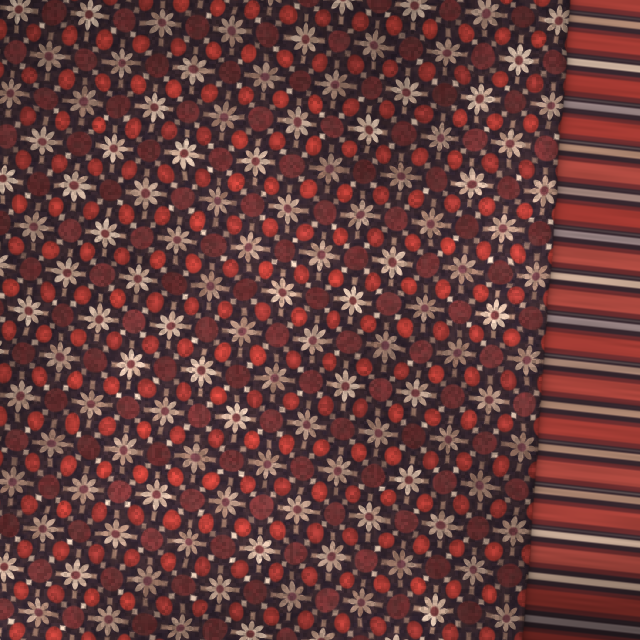
This pattern is drawn by a WebGL 2 fragment shader. Its source:

```glsl
#version 300 es
precision highp float;
// Worn woven cloth: a tilted, centred lattice of pale eight-petal flowers and
// maroon discs, with red buds and small square dots between them, beside a
// striped border. Each motif varies by hash; noise adds knots and wear.
uniform vec2 u_resolution;
out vec4 fragColor;

// Lattice, in canvas units with y running down
const mat2 LATTICE = mat2(0.1117, 0.0112, -0.0117, 0.1333);
const vec2 LATTICE_ORIGIN = vec2(0.190, 0.0977);
const vec2 CELL_SIZE = vec2(0.1123, 0.1338);
const float SOFT = 0.0020;
const float WOBBLE = 0.0065;
const float KNOTS = 190.0;

// Motif sizes
const float PETAL_RADIUS = 0.0235;
const float HEART_RADIUS = 0.0065;
const float DISC_RADIUS = 0.0185;
const float BUD_RADIUS = 0.0135;
const float DOT_HALF = 0.0042;

// Border
const float EDGE_X = 0.892;
const float EDGE_SLOPE = 0.075;
const float STRIPE_PERIOD = 0.0675;
const float STRIPE_START = 0.2995;
const float STRIPE_SLOPE = 0.11;

// Colours
const vec3 NAVY = vec3(0.17, 0.125, 0.165);
const vec3 BROWN = vec3(0.31, 0.21, 0.20);
const vec3 MAROON = vec3(0.42, 0.175, 0.18);
const vec3 RED = vec3(0.70, 0.24, 0.21);
const vec3 CORAL = vec3(0.69, 0.31, 0.27);
const vec3 TAN = vec3(0.66, 0.51, 0.43);
const vec3 CREAM = vec3(0.85, 0.75, 0.67);
const vec3 GREY = vec3(0.58, 0.50, 0.50);
const vec3 PLUM = vec3(0.40, 0.22, 0.26);

float hash(vec2 p) {
  return fract(sin(dot(p, vec2(127.1, 311.7))) * 43758.5453);
}

float noise(vec2 p) {
  vec2 i = floor(p), f = fract(p);
  f = f * f * (3.0 - 2.0 * f);
  return mix(mix(hash(i), hash(i + vec2(1, 0)), f.x),
             mix(hash(i + vec2(0, 1)), hash(i + vec2(1, 1)), f.x), f.y);
}

float fill(float d) { return 1.0 - smoothstep(-SOFT, SOFT, d); }

float box(vec2 p, vec2 halfSize) {
  vec2 d = abs(p) - halfSize;
  return max(d.x, d.y);
}

float band(float f, float lo, float hi) {
  return smoothstep(lo - 0.03, lo + 0.03, f) - smoothstep(hi - 0.03, hi + 0.03, f);
}

// Offset, in canvas units, from the nearest point of the centred lattice
vec2 centredOffset(vec2 c) {
  vec2 a = (c - round(c)) * CELL_SIZE;
  vec2 b = (c - 0.5 - round(c - 0.5)) * CELL_SIZE;
  return dot(a, a) < dot(b, b) ? a : b;
}

vec3 field(vec2 q) {
  vec2 warp = vec2(noise(q * 28.0), noise(q * 28.0 + 40.0)) - 0.5;
  vec2 c = inverse(LATTICE) * (q + warp * WOBBLE - LATTICE_ORIGIN);
  vec3 col = mix(NAVY, BROWN, 0.55 * noise(q * 130.0));

  // Maroon discs and the pale dots at their corners
  vec2 d = centredOffset(c - vec2(0.5, 0.0));
  vec2 id = round(2.0 * (c - d / CELL_SIZE));
  vec3 discColor = MAROON * (0.82 + 0.36 * hash(id));
  discColor = mix(discColor, BROWN, 0.45 * noise(q * 110.0));
  col = mix(col, discColor, fill(length(d) - DISC_RADIUS));
  float dotTone = hash(id * 3.0 + sign(d));
  float cornerDot = fill(box(abs(d) - 0.142 * CELL_SIZE, vec2(DOT_HALF)));
  col = mix(col, mix(TAN, CREAM, dotTone), cornerDot * (0.6 + 0.4 * dotTone));

  // Red buds at the quarter points
  vec2 budId = round((c - 0.25) * 2.0);
  vec2 b = (c - 0.25 - budId * 0.5) * CELL_SIZE;
  vec3 budColor = mix(MAROON, RED, 0.6 + 0.5 * hash(budId + 7.0));
  budColor *= 1.08 - 0.25 * smoothstep(0.0, BUD_RADIUS, length(b));
  col = mix(col, budColor, fill(length(b * vec2(1.08, 0.92)) - BUD_RADIUS));

  // Flowers: axial arms, eight petals, dark heart
  vec2 p = centredOffset(c);
  id = round(2.0 * (c - p / CELL_SIZE));
  float tone = hash(id + 19.0);
  vec2 arm = abs(p) - 0.235 * CELL_SIZE;
  float arms = max(fill(box(vec2(arm.x, p.y), vec2(0.005, 0.0036))),
                   fill(box(vec2(p.x, arm.y), vec2(0.0036, 0.006))));
  col = mix(col, mix(BROWN, TAN, 0.65 + 0.35 * tone), arms * 0.9);
  float r = length(p);
  float turn = atan(p.y, p.x) * 8.0 / 6.2831853;
  float lobe = cos(turn * 6.2831853);
  float petalTone = hash(id * 5.0 + mod(round(turn), 8.0));
  vec3 petalColor = mix(TAN, CREAM, 0.55 * tone + 0.6 * petalTone - 0.1);
  petalColor = mix(petalColor, BROWN, 0.3 * (1.0 - tone));
  float gap = smoothstep(-0.3, -1.0, lobe) * smoothstep(0.007, 0.014, r);
  float petals = fill(r - PETAL_RADIUS * (0.82 + 0.18 * lobe));
  col = mix(col, petalColor, petals * (1.0 - 0.7 * gap));
  return mix(col, mix(PLUM, MAROON, tone), 0.9 * fill(r - HEART_RADIUS));
}

vec3 border(vec2 q) {
  float s = (q.y - STRIPE_SLOPE * (q.x - 0.9) - STRIPE_START) / STRIPE_PERIOD;
  float row = round(s), f = s - row;
  float g = fract(s), band01 = floor(s);
  vec3 col = mix(NAVY, BROWN, 0.25);
  vec3 warm = mix(RED * 0.88, CORAL, hash(vec2(band01, 3.0)));
  col = mix(col, MAROON, band(g, 0.20, 0.80));
  col = mix(col, warm, band(g, 0.30, 0.68));
  col = mix(col, GREY * 0.65, band(g, 0.83, 0.87) * hash(vec2(band01, 8.0)));
  float pick = hash(vec2(row, 11.0));
  vec3 line = mix(mix(GREY, TAN, smoothstep(0.2, 0.5, pick)), CREAM, smoothstep(0.7, 1.0, pick));
  col = mix(col, line, band(f, -0.08, 0.08));
  col *= 0.93 + 0.14 * noise(vec2(q.x * 12.0, s * 14.0));
  return col * (1.0 - 0.4 * smoothstep(0.80, 1.0, q.y));
}

void main() {
  vec2 q = gl_FragCoord.xy / u_resolution;
  q.y = 1.0 - q.y;
  float edge = q.x - EDGE_X + EDGE_SLOPE * q.y + 0.004 * (noise(q * 30.0) - 0.5);

  // Knots and broad wear on the field, with a shadow at the seam
  vec3 cloth = field(q) * (0.88 + 0.24 * hash(floor(q * KNOTS)));
  cloth *= 0.84 + 0.32 * noise(q * 5.0);
  cloth *= 0.90 + 0.14 * smoothstep(0.0, 0.4, q.y);
  vec3 col = mix(cloth, border(q), smoothstep(-SOFT, SOFT, edge));
  col *= 1.0 - 0.3 * exp(-abs(edge) * 160.0);
  fragColor = vec4(col, 1.0);
}
```
